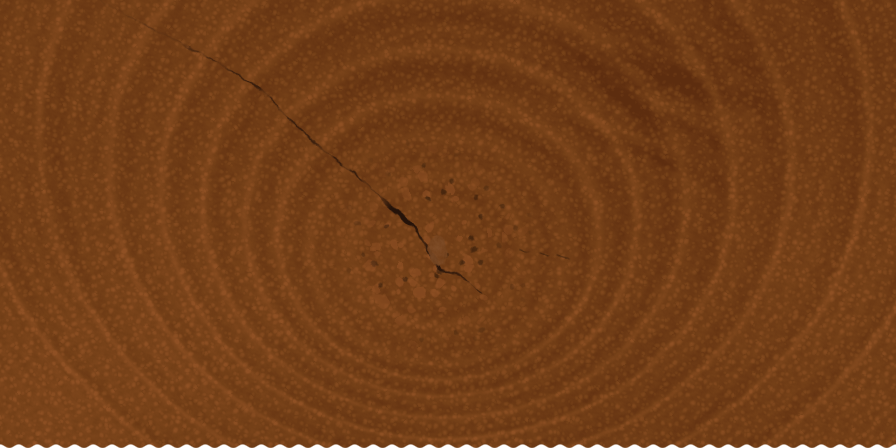
Write a Shadertoy shader that draws this texture.

```glsl
#define PITH vec2(0.977, 0.44)
#define RING_SQUASH 0.88
#define RING_DRIFT vec2(0.06, 0.40)
#define PORE_SCALE 66.0
#define GRAIN_SCALE 34.0
#define DARK_WOOD vec3(0.385, 0.192, 0.066)
#define MID_WOOD vec3(0.455, 0.25, 0.092)
#define LIGHT_WOOD vec3(0.55, 0.308, 0.135)
#define CRACK_COLOR vec3(0.14, 0.07, 0.035)
#define SCALLOPS 48.0

const float ringRadii[9] = float[9](0.19, 0.285, 0.36, 0.44, 0.54, 0.64, 0.76, 0.925, 1.10);
const vec2 crackPath[12] = vec2[12](
    vec2(0.22, 1.00), vec2(0.34, 0.935), vec2(0.47, 0.87), vec2(0.586, 0.797),
    vec2(0.68, 0.70), vec2(0.805, 0.60), vec2(0.867, 0.544), vec2(0.927, 0.49),
    vec2(0.951, 0.451), vec2(0.984, 0.398), vec2(1.031, 0.383), vec2(1.076, 0.346));

vec2 hash2(vec2 p) {
    p = vec2(dot(p, vec2(127.1, 311.7)), dot(p, vec2(269.5, 183.3)));
    return fract(sin(p) * 43758.55);
}

// x: distance to the nearest cell point, y: random value of that cell
vec2 cellular(vec2 p) {
    vec2 cell = floor(p), nearest = vec2(9.0, 0.0);
    for (int j = -1; j <= 1; j++)
        for (int i = -1; i <= 1; i++) {
            vec2 id = cell + vec2(i, j);
            vec2 rnd = hash2(id);
            float d = length(id + rnd - p);
            if (d < nearest.x) nearest = vec2(d, fract(rnd.x * 17.3 + rnd.y * 31.1));
        }
    return nearest;
}

// Layered rotated sines, roughly -1 to 1
float waves(vec2 p) {
    float sum = 0.0, gain = 0.5;
    for (int i = 0; i < 5; i++) {
        sum += gain * sin(p.x + 1.7 * sin(p.y * 0.8)) * cos(p.y + 0.6);
        p = mat2(1.5, 1.1, -1.1, 1.5) * p + 2.3;
        gain *= 0.6;
    }
    return sum;
}

// Radius of the ring through p; outer rings drift upward
float ringRadius(vec2 p) {
    float r = length(p - PITH);
    for (int i = 0; i < 9; i++) {
        vec2 center = PITH + RING_DRIFT * max(r - 0.286, 0.0);
        r = length((p - center) / vec2(1.0, RING_SQUASH));
    }
    return r;
}

float segmentDistance(vec2 p, vec2 a, vec2 b) {
    vec2 ab = b - a;
    return length(p - a - ab * clamp(dot(p - a, ab) / dot(ab, ab), 0.0, 1.0));
}

float spot(vec2 p, vec2 center, vec2 size) {
    vec2 q = (p - center) / size;
    return exp(-dot(q, q));
}

void mainImage(out vec4 fragColor, in vec2 fragCoord) {
    float px = 1.0 / iResolution.y;
    vec2 p = fragCoord * px;
    vec2 fromPith = p - PITH;
    float pithDistance = length(fromPith);

    // Growth rings: pale line with a darker band on its inner side
    float r = ringRadius(p) + 0.007 * waves(p * 7.0) + 0.003 * waves(p * 45.0);
    float tone = 0.06;
    for (int i = 0; i < 9; i++) {
        float d = r - ringRadii[i];
        float strength = i < 2 ? 0.55 : 1.0;
        tone += strength * (0.50 * exp(-pow(d / 0.010, 2.0))
              - 0.28 * exp(-pow((d + 0.035) / 0.022, 2.0)));
    }
    tone += 0.10 * sin(r * 150.0 + 3.0 * waves(p * 5.0)) * (0.5 + waves(p * 6.0 + 3.0));

    // Broad lighting and stain
    tone += 0.18 * waves(p * 4.0 + 1.0);
    tone += 0.28 * spot(p, vec2(0.12, 0.12), vec2(0.5, 0.4));
    tone -= 0.28 * spot(p, vec2(1.95, 0.95), vec2(0.45, 0.3));
    tone -= 0.20 * spot(p, vec2(0.95, 0.85), vec2(0.45, 0.2));

    // Slanted dark figure at the upper right
    vec2 slanted = mat2(0.92, 0.39, -0.39, 0.92) * (p - vec2(1.45, 0.78));
    float figure = spot(p, vec2(1.47, 0.78), vec2(0.28, 0.17));
    tone += figure * (0.8 * waves(slanted * vec2(7.0, 38.0)) - 0.25);

    // Fine pores and fibres of uneven size
    vec2 pore = cellular(p * PORE_SCALE + 0.4 * waves(p * 20.0));
    float poreSize = 0.28 + 0.3 * pore.y;
    tone += 0.75 * smoothstep(poreSize, 0.08, pore.x) * (0.4 + 0.7 * pore.y) - 0.20;
    tone += 0.24 * waves(p * 150.0) + 0.12 * waves(p.yx * 75.0 + 5.0);

    vec3 color = mix(MID_WOOD, DARK_WOOD, clamp(-tone * 1.2, 0.0, 1.3));
    color = mix(color, LIGHT_WOOD, clamp(tone, 0.0, 1.1));

    // Sparse, ragged granules and pits around the pith
    vec2 ragged = p + 0.007 * vec2(waves(p * 55.0), waves(p.yx * 55.0 + 2.0));
    vec2 grain = cellular(ragged * GRAIN_SCALE);
    float zone = smoothstep(0.27, 0.09, pithDistance + 0.06 * waves(p * 14.0));
    float grainSize = 0.15 + 0.28 * fract(grain.y * 9.0);
    float granule = smoothstep(grainSize + 0.08, grainSize - 0.06, grain.x) * step(0.6, grain.y);
    color = mix(color, vec3(0.56, 0.31, 0.14), 0.65 * granule * zone);
    vec2 pit = cellular(ragged * GRAIN_SCALE * 0.8 + 9.4);
    color *= 1.0 - 0.35 * smoothstep(0.22, 0.08, pit.x) * step(0.72, pit.y) * zone;

    // Diagonal crack: two open stretches by the pith, broken and faint elsewhere
    vec2 q = p + 0.0045 * vec2(waves(p * 70.0), waves(p.yx * 70.0 + 4.0));
    float crack = 9.0;
    for (int i = 0; i < 11; i++)
        crack = min(crack, segmentDistance(q, crackPath[i], crackPath[i + 1]));
    float gape = spot(p, vec2(0.895, 0.517), vec2(0.045)) + spot(p, vec2(0.968, 0.425), vec2(0.035));
    float halfWidth = 0.0016 + 0.0042 * min(gape, 1.0) + 0.0012 * waves(p * 50.0);
    float broken = smoothstep(-0.7, 0.5, sin(p.x * 95.0 + 2.0 * sin(p.x * 41.0)));
    float opacity = mix(0.25 + 0.5 * broken, 1.0, min(gape * 1.5, 1.0));
    opacity *= smoothstep(1.05, 0.5, pithDistance);
    color = mix(color, CRACK_COLOR, opacity * smoothstep(halfWidth + px, halfWidth - px, crack));
    float hairline = segmentDistance(q, vec2(1.16, 0.44), vec2(1.27, 0.424));
    color *= 1.0 - 0.3 * broken * smoothstep(0.001 + px, 0.0, hairline);

    // Pith
    float pith = length(fromPith / vec2(0.022, 0.031)) + 0.3 * waves(p * 60.0);
    vec3 pithColor = vec3(0.47, 0.275, 0.13) + 0.04 * waves(p * 110.0);
    color = mix(color, pithColor, 0.9 * smoothstep(1.1, 0.85, pith));

    // Scalloped white lower edge
    float edge = 0.004 + 0.004 * cos(p.x * 0.5 * SCALLOPS * 6.2832);
    color = mix(vec3(1.0), color, smoothstep(edge - px, edge + px, p.y));
    fragColor = vec4(color, 1.0);
}
```
